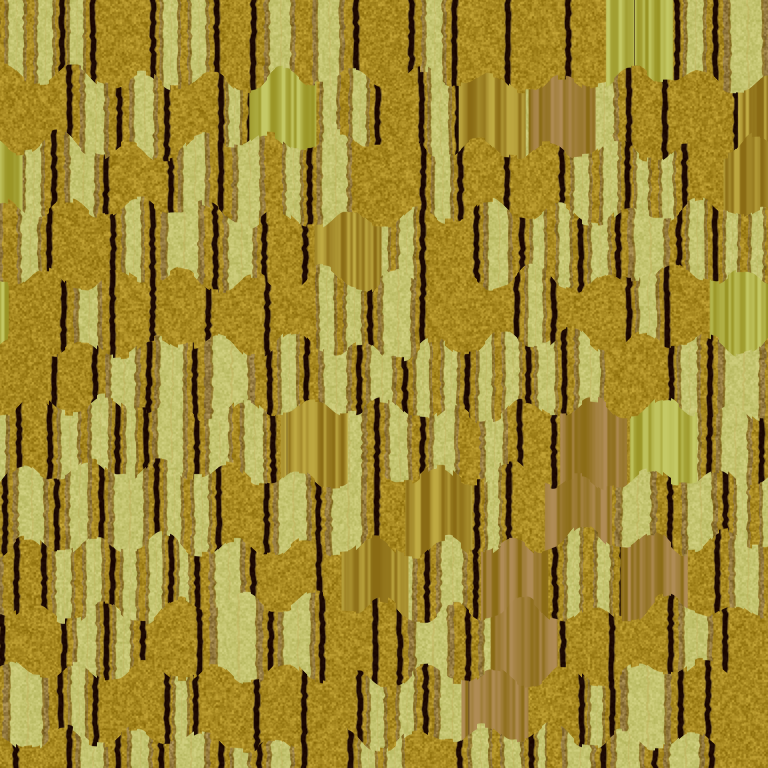
Reproduce this pattern procedurally as a WebGL 2 fragment shader.

```glsl
#version 300 es
precision highp float;
// Striped grainy weave cut into twelve ragged rows of upright bands.
// Each row holds about fifteen jittered cells (dark line, then ochre or pale
// bands); some patches turn into fine smooth streaks.
uniform vec2 u_resolution;
out vec4 fragColor;

float hash(vec2 p) {
    return fract(sin(dot(p, vec2(12.9898, 78.233))) * 43758.547);
}

float noise(vec2 p) {
    vec2 i = floor(p), f = fract(p);
    f = f * f * (3.0 - 2.0 * f);
    return mix(mix(hash(i), hash(i + vec2(1, 0)), f.x),
               mix(hash(i + vec2(0, 1)), hash(i + vec2(1, 1)), f.x), f.y);
}

float band(float x, float a, float b, float aa) {
    return smoothstep(a - aa, a + aa, x) - smoothstep(b - aa, b + aa, x);
}

// Left edge of a cell, jittered about its regular place
float cellEdge(float n, float row) {
    return n + 0.6 * (hash(vec2(n, row + 31.0)) - 0.5);
}

// Ragged height of the seam above a row: blunt humps plus small steps
float seamOffset(float x, float row) {
    float g = x * 11.0 + hash(vec2(row, 5.0));
    float hump = smoothstep(0.1, 0.8, abs(fract(g) - 0.5) * 2.0) - 0.5;
    float level = noise(vec2(g * 1.3, row * 7.0)) - 0.5;
    float jag = hash(vec2(floor(x * 95.0), row)) - 0.5;
    return 0.24 * hump + 0.24 * level + 0.1 * jag;
}

// Smooth fine streaks in one of three tints
vec3 streaks(float x, float row, float pick) {
    vec3 light = pick < 0.5 ? vec3(0.76, 0.68, 0.27)
               : pick < 0.75 ? vec3(0.69, 0.55, 0.34) : vec3(0.77, 0.79, 0.40);
    vec3 dark = pick < 0.75 ? vec3(0.54, 0.42, 0.08) : vec3(0.60, 0.58, 0.14);
    float fine = noise(vec2(x * 260.0, row * 9.0));
    float broad = noise(vec2(x * 90.0, row * 5.0 + 2.0));
    vec3 col = mix(dark, light, smoothstep(0.15, 0.85, 0.6 * fine + 0.4 * broad));
    float thread = smoothstep(0.9, 0.97, noise(vec2(x * 190.0, row * 3.0 + 0.5)));
    return mix(col, vec3(0.2, 0.11, 0.03), 0.8 * thread);
}

vec3 rowColor(vec2 uv, float row) {
    float aa = 10.0 / u_resolution.x;

    // Cell lookup, with slightly wavering band edges
    float u = uv.x * 15.0 + 0.045 * (noise(vec2(uv.x * 40.0, uv.y * 170.0)) - 0.5);
    float n = floor(u);
    if (u < cellEdge(n, row)) n -= 1.0;
    else if (u >= cellEdge(n + 1.0, row)) n += 1.0;
    float left = cellEdge(n, row);
    float width = cellEdge(n + 1.0, row) - left;
    float s = u - left;
    float kind = hash(vec2(n, row + 71.0));
    float vary = hash(vec2(n + 9.0, row));

    // Woven grain, strongest on the ochre
    float grain = 0.6 * noise(uv * vec2(330.0, 300.0)) + 0.4 * hash(floor(uv * 384.0)) - 0.5;
    vec3 ochre = vec3(0.66, 0.54, 0.13) + grain * vec3(0.25, 0.25, 0.2);
    vec3 taupe = vec3(0.58, 0.48, 0.25) + grain * vec3(0.28, 0.28, 0.25);
    vec3 pale = vec3(0.77, 0.77, 0.44) + grain * vec3(0.13, 0.12, 0.16);
    vec3 black = vec3(0.11, 0.035, 0.01) + 0.06 * grain;

    // Pale band flanked by taupe; broad cells may hold two sets
    vec3 col = ochre;
    if (kind > 0.33) {
        float sets = width > 1.1 && vary > 0.4 ? 2.0 : 1.0;
        float span = (width - 0.14) / sets;
        float t = max(s - 0.14, 0.0);
        t -= span * min(floor(t / span), sets - 1.0);
        float a = span * (0.2 + 0.12 * vary);
        float b = span * (0.84 - 0.12 * hash(vec2(row, n + 3.0)));
        col = mix(col, taupe, band(t, a - 0.12 * span, b + 0.11 * span, aa));
        float groove = band(t, a - 0.035, a + 0.01, aa) + band(t, b, b + 0.04, aa);
        col = mix(col, pale, band(t, a, b, aa));
        col = mix(col, ochre * 0.82, 0.6 * clamp(groove, 0.0, 1.0));
        float seam = band(t, mix(a, b, 0.52), mix(a, b, 0.58), aa);
        col = mix(col, vec3(0.76, 0.68, 0.35), 0.4 * seam);
    }

    // Dark line at the left of most cells, with a brown fringe
    float lineOn = step(0.08, hash(vec2(n + 4.0, row + 17.0)));
    col = mix(col, vec3(0.38, 0.30, 0.13), lineOn * 0.7 * band(s, 0.025, 0.155, aa));
    col = mix(col, black, lineOn * band(s, 0.04, 0.135, aa));

    // Scattered streaked patches
    float g = uv.x * 11.0 + hash(vec2(row, 5.0));
    float patchId = floor(g);
    float streaked = step(0.87, hash(vec2(patchId + 2.0, row + 43.0)));
    float inside = band(fract(g), 0.02, 0.98, aa);
    float tint = hash(vec2(patchId, row + 57.0));
    return mix(col, streaks(uv.x, row, tint), streaked * inside);
}

void main() {
    vec2 uv = gl_FragCoord.xy / u_resolution;

    // Rows count downward; the top one is a little taller
    float v = (0.896 - uv.y) * 11.64;
    float seam = max(floor(v + 0.5), 0.0);
    float d = v - seam - seamOffset(uv.x, seam);
    float aa = 9.0 / u_resolution.y;
    vec3 col = mix(rowColor(uv, seam - 1.0), rowColor(uv, seam),
                   smoothstep(-aa, aa, d));
    fragColor = vec4(clamp(col, 0.0, 1.0), 1.0);
}
```
